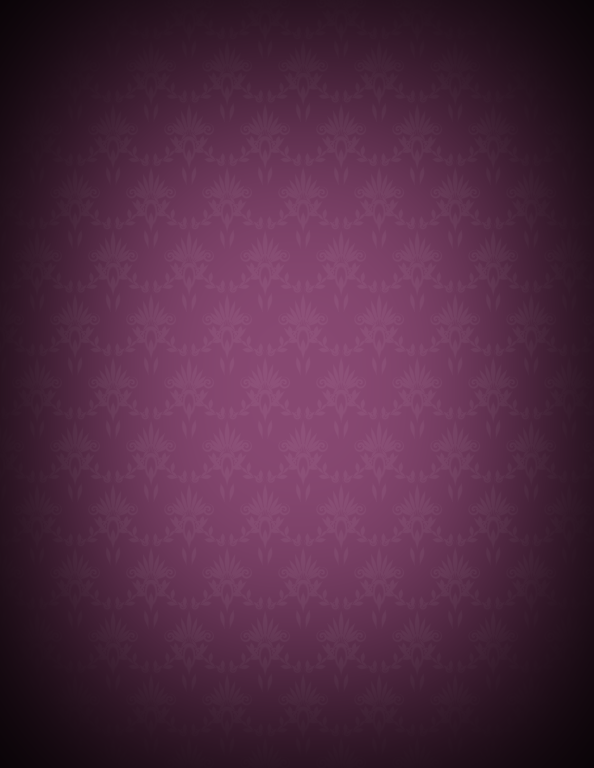
Reproduce this background procedurally as a Shadertoy shader.

```glsl
const float TAU = 6.2831853;
const vec2 TILE = vec2(1.0, 1.667);

vec2 polar(float angle) {
    return vec2(sin(angle), cos(angle));
}

// Pointed leaf growing from its base; angle is measured from vertical
float leaf(vec2 p, vec2 base, float angle, float len, float width) {
    vec2 axis = polar(angle);
    vec2 q = p - base;
    float along = dot(q, axis);
    float across = abs(q.x * axis.y - q.y * axis.x);
    float t = clamp(along / len, 0.0, 1.0);
    float d = across - width * sin(0.5 * TAU * pow(t, 1.3));
    return max(d, abs(along - 0.5 * len) - 0.5 * len);
}

// Spiral scroll clipped to a disc
float scroll(vec2 p, vec2 center, float radius, float phase) {
    vec2 q = p - center;
    float r = length(q);
    float pitch = radius * 0.72;
    float turn = r / pitch - atan(q.y, q.x) / TAU + phase;
    float d = abs(fract(turn) - 0.5) * pitch - radius * 0.17;
    return max(d, r - radius);
}

float ring(vec2 p, vec2 center, vec2 radii, float width) {
    vec2 q = (p - center) / radii;
    return abs(length(q) - 1.0) * min(radii.x, radii.y) - width;
}

// Fan of leaves above a vase with scrolls
float palmette(vec2 p) {
    float d = leaf(p, vec2(0.0, -0.17), 0.0, 0.42, 0.030);
    for (int i = 1; i < 5; i++) {
        float f = float(i);
        d = min(d, leaf(p, vec2(0.012 * f, -0.17), 0.27 * f, 0.39 - 0.045 * f, 0.024));
    }
    d = min(d, scroll(p, vec2(0.25, -0.08), 0.075, 0.10));
    d = min(d, scroll(p, vec2(0.12, -0.29), 0.060, 0.55));
    d = min(d, leaf(p, vec2(0.04, -0.42), 0.75, 0.31, 0.026));
    d = min(d, ring(p, vec2(0.0, -0.34), vec2(0.07, 0.14), 0.012));
    d = min(d, leaf(p, vec2(0.0, -0.60), 0.0, 0.26, 0.032));
    return min(d, leaf(p, vec2(0.035, -0.81), 0.2, 0.24, 0.026));
}

// Leafy branch rising outward, with leaves on alternate sides
float garland(vec2 p) {
    float d = scroll(p, vec2(0.07, 0.32), 0.055, 0.30);
    for (int i = 0; i < 7; i++) {
        float t = float(i) / 6.0;
        float side = mod(float(i), 2.0) * 2.0 - 1.0;
        vec2 stem = mix(vec2(0.06, 0.29), vec2(0.43, 0.69), t);
        stem += vec2(0.05, -0.04) * sin(0.5 * TAU * t);
        d = min(d, leaf(p, stem, 0.72 - 0.3 * t + side * 0.75, 0.15, 0.027));
        d = min(d, leaf(p, stem, 0.85 - 0.3 * t, 0.12, 0.016));
    }
    return d;
}

float motif(vec2 p) {
    vec2 q = p - TILE * floor(p / TILE + 0.5);
    q.x = abs(q.x);
    return min(palmette(q), garland(q));
}

// Two staggered lattices form the damask
float damask(vec2 p, float blur) {
    float d = min(motif(p), motif(p - 0.5 * TILE));
    return 1.0 - smoothstep(-blur, blur, d);
}

// Rounded falloff from the canvas center
float glowAt(vec2 uv) {
    vec2 q = pow(abs(uv * 2.0 - 1.0), vec2(2.5));
    float r = pow(q.x + q.y, 0.4);
    return exp(-pow(r / 0.942, 2.89));
}

vec3 plumTone(float glow) {
    return vec3(0.54, 0.295, 0.455) * pow(vec3(glow), vec3(1.0, 1.12, 1.04));
}

void mainImage(out vec4 fragColor, in vec2 fragCoord) {
    vec2 uv = fragCoord / iResolution.xy;
    vec2 p = (fragCoord - 0.5 * iResolution.xy) / iResolution.y;
    float tileWidth = 0.099;
    vec2 patternCenter = vec2(0.008, 0.092);

    // Vignetted ground
    float glow = glowAt(uv);
    vec3 color = plumTone(glow);

    // Faint wallpaper, fading toward the border
    float blur = 0.9 / (iResolution.y * tileWidth);
    float ink = damask((p - patternCenter) / tileWidth, blur);
    float visible = smoothstep(0.12, 0.75, glow);
    color += visible * (ink - 0.35) * vec3(0.026, 0.036, 0.030);

    fragColor = vec4(clamp(color, 0.0, 1.0), 1.0);
}
```
